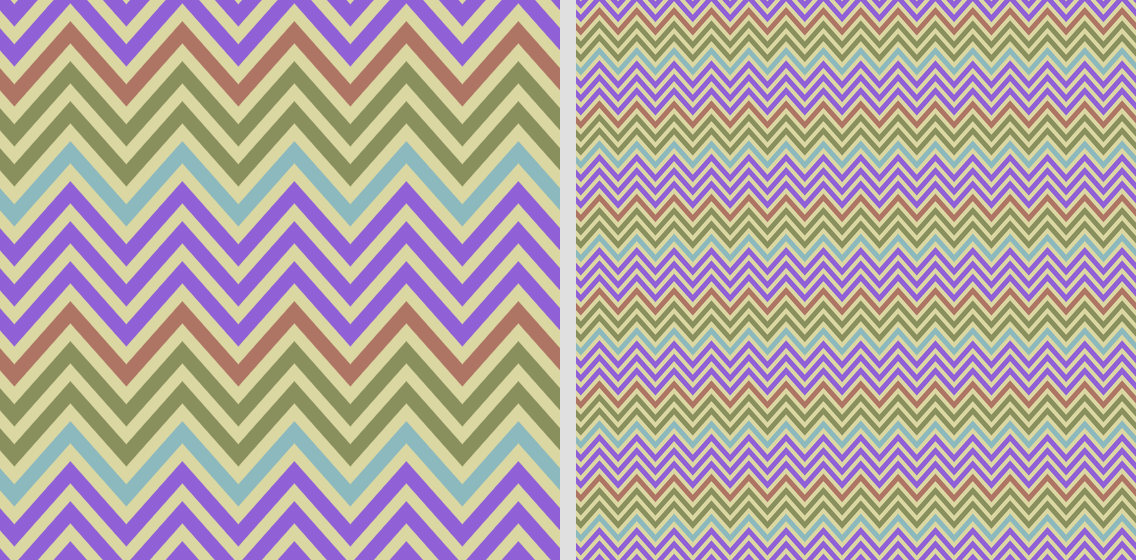
Left: one tile. Right: repeated 3 by 3.
This pattern is drawn by a Shadertoy shader. Its source:

```glsl
// Colour of a stripe within the seven-stripe cycle, counted downwards
vec3 stripeColor(float index) {
    float k = mod(index, 7.0);
    if (k < 0.5) return vec3(0.682, 0.459, 0.392); // clay
    if (k < 2.5) return vec3(0.537, 0.565, 0.369); // olive
    if (k < 3.5) return vec3(0.549, 0.725, 0.741); // teal
    return vec3(0.565, 0.376, 0.843);              // violet
}

void mainImage(out vec4 fragColor, in vec2 fragCoord) {
    vec2 uv = fragCoord / iResolution.xy;

    // Triangle wave: 0 at the peaks, 1 at the valleys, five across
    float zigzag = 2.0 * abs(fract(5.0 * uv.x - 0.128) - 0.5);

    // Fourteen stripes down, whole numbers on the stripe centres
    float band = 14.0 * (1.0 - uv.y - 0.0377 - 0.1128 * zigzag) - 0.278;
    float index = floor(band + 0.5);

    // Edge smoothing one pixel wide, from the slope of the band
    float pixel = length(vec2(15.8, 14.0) / iResolution.xy);
    float cover = clamp(0.5 + (0.278 - abs(band - index)) / pixel, 0.0, 1.0);

    vec3 cream = vec3(0.859, 0.843, 0.635);
    fragColor = vec4(mix(cream, stripeColor(index), cover), 1.0);
}
```
